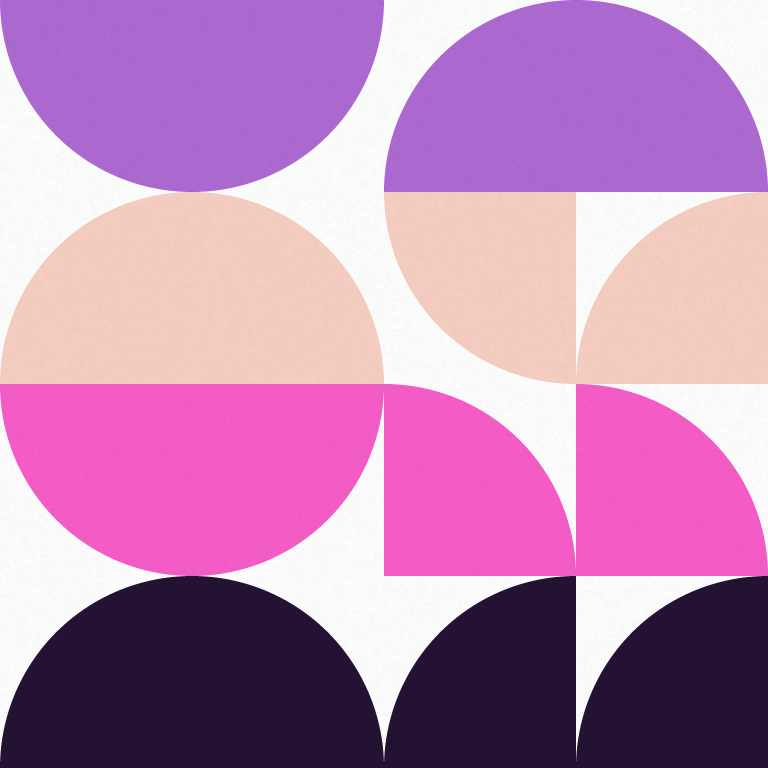
Reproduce this background procedurally as a WebGL 2 fragment shader.

```glsl
#version 300 es
precision highp float;

#define GRID 4
#define RIGHT_MASK 0x5D1D   // cells whose arc centre is on the right, one bit each
#define TOP_MASK 0x3430     // cells whose arc centre is at the top
#define AA_STEPS 4
#define GRAIN_CELLS 512.0
#define GRAIN_DEPTH 0.035

uniform vec2 u_resolution;
out vec4 fragColor;

const vec3 PAPER = vec3(0.982, 0.982, 0.982);
const vec3 ROW_COLORS[GRID] = vec3[GRID](
    vec3(0.137, 0.070, 0.196),   // night
    vec3(0.950, 0.360, 0.770),   // pink
    vec3(0.950, 0.800, 0.750),   // peach
    vec3(0.670, 0.410, 0.810));  // violet

// Integer hash of a lattice point, 0 to 1
float hash(ivec2 cell) {
    uvec2 q = uvec2(cell) * uvec2(1597u, 3812u) + 977u;
    uint h = (q.x ^ (q.y << 8)) * 74793u + q.y;
    h = (h ^ (h >> 15)) * 28411u;
    h = (h ^ (h >> 13)) * 91139u;
    return float((h ^ (h >> 16)) & 0xFFFFu) / 65535.0;
}

float valueNoise(vec2 p) {
    ivec2 i = ivec2(floor(p));
    vec2 f = fract(p);
    f = f * f * (3.0 - 2.0 * f);
    float low = mix(hash(i), hash(i + ivec2(1, 0)), f.x);
    float high = mix(hash(i + ivec2(0, 1)), hash(i + ivec2(1, 1)), f.x);
    return mix(low, high, f.y);
}

// One quarter disc per cell, turned by the two corner masks
vec3 tileColor(vec2 p) {
    vec2 g = p * float(GRID);
    ivec2 cell = ivec2(floor(g)) % GRID;
    int bit = cell.y * GRID + cell.x;
    vec2 corner = vec2((RIGHT_MASK >> bit) & 1, (TOP_MASK >> bit) & 1);
    float arc = length(fract(g) - corner) - 1.0;
    return arc < 0.0 ? ROW_COLORS[cell.y] : PAPER;
}

void main() {
    float side = min(u_resolution.x, u_resolution.y);

    // Average sub-samples so that arcs and straight joins are both smooth
    vec3 color = vec3(0.0);
    for (int y = 0; y < AA_STEPS; y++) {
        for (int x = 0; x < AA_STEPS; x++) {
            vec2 offset = (vec2(x, y) + 0.5) / float(AA_STEPS) - 0.5;
            color += tileColor((gl_FragCoord.xy + offset) / side);
        }
    }
    color /= float(AA_STEPS * AA_STEPS);

    // Paper grain: fine specks over slightly softer mottling
    vec2 p = gl_FragCoord.xy / side * GRAIN_CELLS;
    float grain = mix(valueNoise(p), valueNoise(p * 0.5 + 37.0), 0.4) - 0.5;
    color *= 1.0 + GRAIN_DEPTH * grain;

    fragColor = vec4(color, 1.0);
}
```
